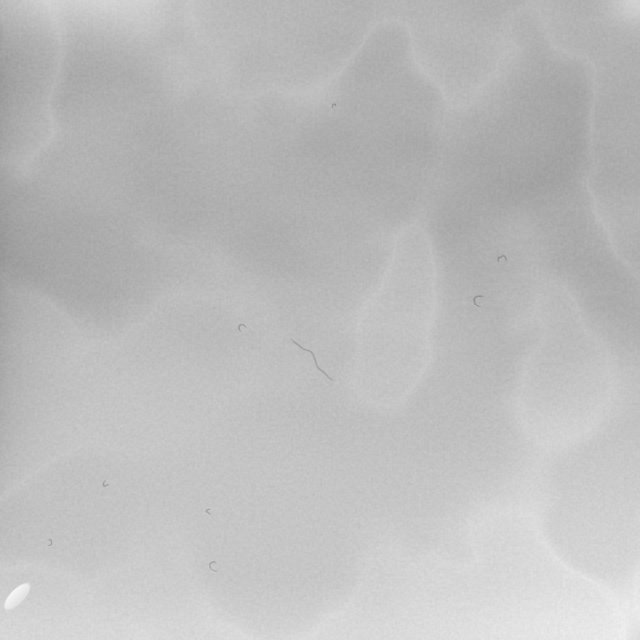
Give the GLSL for this texture, as a WebGL 1 fragment shader.

```glsl
precision highp float;
// Smoky grey film: a soft brightness field with dark rims and pale corners,
// faint folds from warped gradient noise, fine grain, a few curled dark
// fibres, one thin thread and a single pale seed near the lower left.
uniform vec2 u_resolution;

#define TOP_GREY 0.705
#define BOTTOM_GREY 0.785
#define FOLD_SCALE vec2(3.6, 2.7)
#define FOLD_STRENGTH 0.055
#define WARP 0.20
#define CLOUD_STRENGTH 0.06
#define GRAIN_STRENGTH 0.034
#define FIBRE_COUNT 8
#define FIBRE_WIDTH 0.0011
#define FIBRE_DARKNESS 0.13
#define SEED_CENTRE vec2(0.027, 0.068)
#define SEED_GREY 0.92

vec2 hash2(vec2 p) {
    p = vec2(dot(p, vec2(127.1, 311.7)), dot(p, vec2(269.5, 183.3)));
    return fract(sin(p) * 43758.55);
}

float gradientDot(vec2 cell, vec2 f, vec2 corner) {
    return dot(hash2(cell + corner) * 2.0 - 1.0, f - corner);
}

float gradientNoise(vec2 p) {
    vec2 i = floor(p), f = fract(p);
    vec2 u = f * f * f * (f * (f * 6.0 - 15.0) + 10.0);
    vec2 e = vec2(1.0, 0.0);
    return mix(mix(gradientDot(i, f, e.yy), gradientDot(i, f, e.xy), u.x),
               mix(gradientDot(i, f, e.yx), gradientDot(i, f, e.xx), u.x), u.y);
}

float fbm(vec2 p) {
    float sum = 0.0, amp = 1.0;
    for (int i = 0; i < 4; i++) {
        sum += amp * gradientNoise(p);
        p = mat2(1.6, 1.2, -1.2, 1.6) * p + 7.3;
        amp *= 0.5;
    }
    return sum;
}

mat2 rotation(float a) {
    return mat2(cos(a), sin(a), -sin(a), cos(a));
}

float glow(vec2 p, vec2 centre, vec2 radius) {
    vec2 d = (p - centre) / radius;
    return exp(-dot(d, d));
}

// Broad light and shade, including the rims and corners
float shading(vec2 p) {
    float g = mix(TOP_GREY, BOTTOM_GREY, smoothstep(0.85, 0.05, p.y));
    g -= 0.045 * smoothstep(0.55, 1.0, p.x) * smoothstep(0.3, 0.6, p.y);
    g -= 0.09 * exp(-p.x / 0.045) * smoothstep(0.05, 0.4, p.y);
    g -= 0.035 * glow(p, vec2(0.1, 0.56), vec2(0.25, 0.12));
    g += 0.12 * glow(p, vec2(0.12, 1.02), vec2(0.17, 0.07));
    g += 0.14 * glow(p, vec2(1.0, 1.0), vec2(0.05, 0.04));
    g += 0.07 * glow(p, vec2(0.95, 0.08), vec2(0.26, 0.24));
    return g + 0.045 * smoothstep(0.11, 0.0, p.y);
}

// Curtain-like folds: a pale crest with a soft step on one side
float folds(vec2 p) {
    vec2 q = p + WARP * vec2(fbm(p * 2.6 + 3.1), fbm(p * 2.6 + 17.4));
    float n = gradientNoise(q * FOLD_SCALE + 5.7);
    float crest = exp(-abs(n) * 22.0);
    float side = smoothstep(-0.04, 0.16, n) - 0.5;
    float calm = glow(p, vec2(0.33, 0.28), vec2(0.36, 0.28));
    return (0.55 * crest - 0.6 * side - 0.08) * (1.0 - 0.85 * calm);
}

// Small arcs scattered by hash, each with its own curl and tilt
float fibres(vec2 p, float blur) {
    float ink = 0.0;
    for (int i = 0; i < FIBRE_COUNT; i++) {
        vec2 id = vec2(float(i), 4.0);
        vec2 centre = 0.06 + 0.88 * hash2(id);
        vec2 shape = hash2(id + 31.0);
        vec2 q = rotation(shape.x * 6.283) * (p - centre);
        q += 0.004 * gradientNoise(p * 90.0);
        float radius = mix(0.004, 0.014, shape.y * shape.y);
        float d = abs(length(q * vec2(1.0, 1.3)) - radius);
        float span = smoothstep(2.3, 1.3, abs(atan(q.y, q.x)));
        ink = max(ink, span * smoothstep(FIBRE_WIDTH + blur, 0.0, d));
    }
    return ink;
}

float thread(vec2 p, float blur) {
    vec2 q = rotation(0.72) * (p - vec2(0.49, 0.44));
    float d = abs(q.y - 0.018 * gradientNoise(vec2(q.x * 38.0, 2.5)));
    float ends = smoothstep(0.055, 0.035, abs(q.x));
    return ends * smoothstep(FIBRE_WIDTH + blur, 0.0, d);
}

void main() {
    vec2 p = gl_FragCoord.xy / u_resolution;
    float pixel = 1.0 / u_resolution.y;
    float grey = shading(p) + FOLD_STRENGTH * folds(p);
    grey += CLOUD_STRENGTH * fbm(p * vec2(3.0, 5.0) + 11.0) * smoothstep(0.1, 0.7, p.y);

    grey += GRAIN_STRENGTH * (gradientNoise(p * 240.0) + 0.6 * gradientNoise(p * 115.0 + 9.0));
    grey -= FIBRE_DARKNESS * max(fibres(p, pixel), 0.8 * thread(p, pixel));

    // Pale seed: a tilted ellipse, shaded across its width
    vec2 s = rotation(-0.8) * (p - SEED_CENTRE) / vec2(0.027, 0.011);
    float seed = smoothstep(1.12, 0.85, length(s));
    grey = mix(grey, SEED_GREY + 0.05 * s.y, seed);
    gl_FragColor = vec4(vec3(grey), 1.0);
}
```
